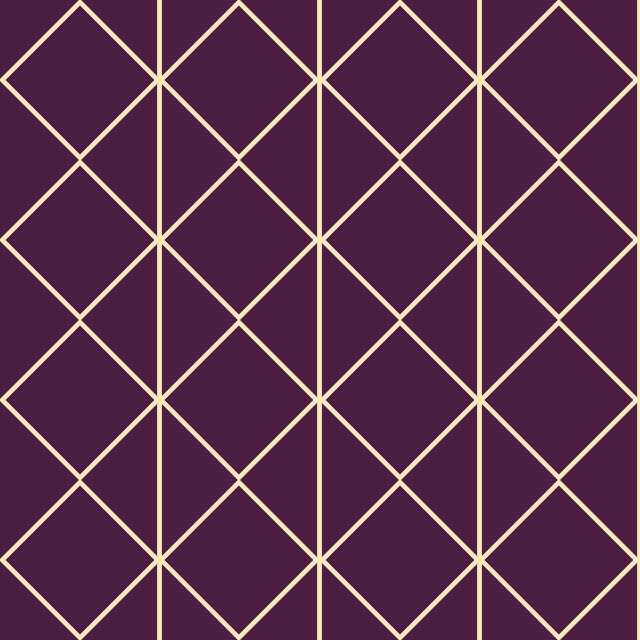
Reproduce this pattern procedurally as a Shadertoy shader.

```glsl
const float REPEATS = 4.0;

// Signed distance to a stroke of the given half width around a distance field
float stroke(float dist, float halfWidth) {
    return abs(dist) - halfWidth;
}

// Distance to a diamond whose corners lie at the given radius
float diamond(vec2 p, float radius) {
    return (abs(p.x) + abs(p.y) - radius) * 0.70711;
}

void mainImage(out vec4 fragColor, in vec2 fragCoord) {
    vec2 grid = fragCoord / iResolution.xy * REPEATS;
    float pixel = REPEATS / min(iResolution.x, iResolution.y);
    vec2 cell = fract(grid) - 0.5;

    // Every second column of diamonds sits slightly to the left
    float nudge = 0.007 * mod(floor(grid.x), 2.0);

    // Corners reach the cell border, so neighbours join at their tips
    float outline = stroke(diamond(cell + vec2(nudge, 0.0), 0.486), 0.0146);

    // Upright bars between columns; the outermost is a half bar on the right
    float barIndex = max(floor(grid.x + 0.5), 1.0);
    float bar = stroke(grid.x - barIndex + 0.003, 0.0146);

    // Antialiased cream lines over plum
    float coverage = clamp(0.5 - min(outline, bar) / (0.8 * pixel), 0.0, 1.0);
    vec3 plum = vec3(0.294, 0.118, 0.257);
    vec3 cream = vec3(0.973, 0.908, 0.749);
    fragColor = vec4(mix(plum, cream, coverage), 1.0);
}
```
